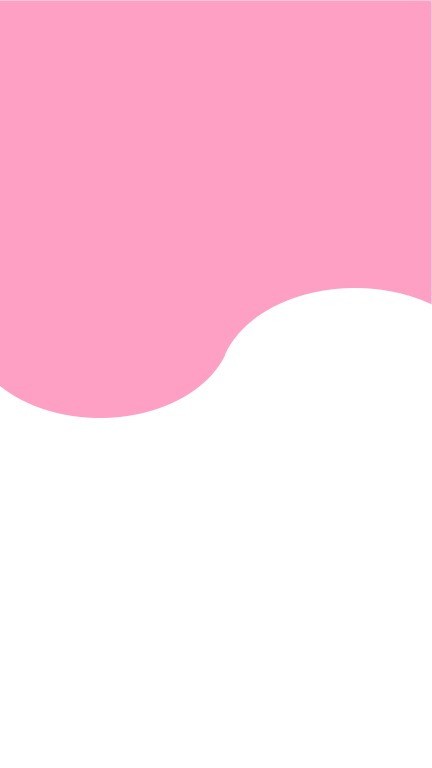
This background is drawn by a Shadertoy shader. Its source:

```glsl
const vec3 PINK = vec3(0.996, 0.627, 0.769);
const vec3 WHITE = vec3(1.0);
const float CANVAS_HEIGHT = 16.0 / 9.0; // in canvas widths

// Height of an ellipse outline at x; side is +1 for its top, -1 for its bottom
float ellipseArc(float x, vec2 center, vec2 radii, float side) {
    float t = (x - center.x) / radii.x;
    return center.y + side * radii.y * sqrt(max(1.0 - t * t, 0.0));
}

// A hanging pink lobe that meets a rising white hill
float waveHeight(float x, float joinX) {
    float lobe = ellipseArc(x, vec2(0.2315, 1.0241), vec2(0.3056, 0.2139), -1.0);
    float hill = ellipseArc(x, vec2(0.8218, 0.8926), vec2(0.3148, 0.2185), 1.0);
    return x < joinX ? lobe : hill;
}

// Distance below the wave, corrected for its slope
float waveDistance(vec2 p, float joinX, float stepX) {
    float slope = (waveHeight(p.x + stepX, joinX) - waveHeight(p.x - stepX, joinX)) / (2.0 * stepX);
    return (waveHeight(p.x, joinX) - p.y) / sqrt(1.0 + slope * slope);
}

// Smooth coverage of a shape whose inside has negative distance
float coverage(float dist, float pixel) {
    return clamp(0.5 - dist / pixel, 0.0, 1.0);
}

void mainImage(out vec4 fragColor, in vec2 fragCoord) {
    vec2 p = fragCoord / iResolution.xy * vec2(1.0, CANVAS_HEIGHT);
    float pixel = 1.0 / iResolution.x;

    // Pink field above the wave
    float pinkArea = coverage(waveDistance(p, 0.5218, 0.001), pixel);

    // Hairline margin at the top and right
    vec2 margin = p - vec2(1.0, CANVAS_HEIGHT) + 0.0009;
    pinkArea *= coverage(max(margin.x, margin.y), pixel);

    fragColor = vec4(mix(WHITE, PINK, pinkArea), 1.0);
}
```
